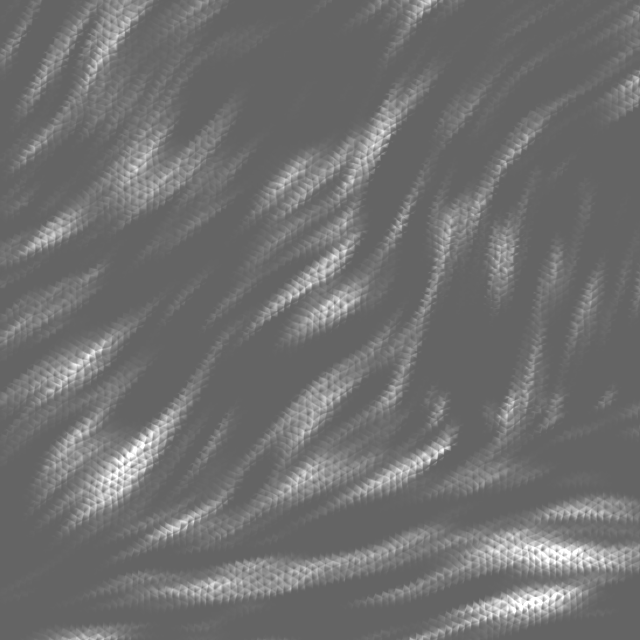
A WebGL 1 fragment shader for this texture:

```glsl
precision highp float;
// Grey sheet with soft bright streaks that follow a turning grain, broken into a fine zigzag weave.

uniform vec2 u_resolution;

const float BASE_GREY = 0.393;
const float GLOW_GAIN = 0.053;              // brightness of the streaks
const float GLOW_START = -0.4;              // streak level where the glow begins
const vec2 STREAK_FREQ = vec2(4.3, 19.0);   // along, across the grain
const vec2 STRAND_FREQ = vec2(5.0, 52.0);
const float PATCH_FREQ = 3.2;
const vec3 LAYER_MIX = vec3(0.8, 0.42, 0.42); // streak, strand, patch
const float MAIN_ANGLE = 0.78;
const float SHALLOW_TURN = 0.5;             // flatter grain along the bottom
const float STEEP_TURN = 0.62;              // upright grain at the right
const float ANGLE_WANDER = 0.45;
const float BEND = 0.06;
const float WEAVE_FREQ = 92.0;
const float WEAVE_CONTRAST = 0.62;
const float WEAVE_SHIFT = 0.006;
const float NOISE_DEVIATION = 0.23;         // typical spread of raw gradient noise
const int DIRECTIONS = 12;
const float PI = 3.14159265;

vec2 gradientAt(vec2 cell) {
  float h = fract(sin(dot(cell, vec2(127.1, 311.7))) * 43758.545);
  return vec2(cos(2.0 * PI * h), sin(2.0 * PI * h));
}

// Gradient noise scaled to about unit deviation
float gradientNoise(vec2 p) {
  vec2 i = floor(p);
  vec2 f = p - i;
  vec2 w = f * f * f * (f * (f * 6.0 - 15.0) + 10.0);
  vec2 e = vec2(1.0, 0.0);
  float low = mix(dot(gradientAt(i), f), dot(gradientAt(i + e), f - e), w.x);
  float high = mix(dot(gradientAt(i + e.yx), f - e.yx),
                   dot(gradientAt(i + 1.0), f - 1.0), w.x);
  return mix(low, high, w.y) / NOISE_DEVIATION;
}

// Local direction of the grain
float grainAngle(vec2 p) {
  float bottom = 1.0 - smoothstep(-0.06, 0.12, p.y - 0.06 - 0.25 * p.x);
  float right = smoothstep(0.5, 0.85, p.x)
              * smoothstep(0.28, 0.42, p.y) * (1.0 - smoothstep(0.62, 0.8, p.y));
  float wander = gradientNoise(p * 2.6 + 41.0) * NOISE_DEVIATION;
  return MAIN_ANGLE - SHALLOW_TURN * bottom + STEEP_TURN * right + ANGLE_WANDER * wander;
}

// Stretched noise in several fixed directions, blended by the local grain
float streakField(vec2 p) {
  float angle = grainAngle(p);
  vec2 bent = p + BEND * NOISE_DEVIATION
            * vec2(gradientNoise(p * 2.7 + 7.0), gradientNoise(p * 2.7 + 23.0));
  vec2 layers = vec2(0.0);
  float power = 0.0;
  for (int k = 0; k < DIRECTIONS; k++) {
    float a = float(k) * PI / float(DIRECTIONS);
    float aligned = cos(angle - a);
    float weight = pow(aligned * aligned, 28.0);
    if (weight > 0.005) {
      vec2 along = vec2(cos(a), sin(a));
      vec2 q = vec2(dot(bent, along), dot(bent, vec2(-along.y, along.x)));
      float seed = 17.37 * float(k) + 3.1;
      layers += weight * vec2(gradientNoise(q * STREAK_FREQ + seed),
                              gradientNoise(q * STRAND_FREQ + seed + 61.0));
      power += weight * weight;
    }
  }
  layers *= inversesqrt(power);
  return dot(LAYER_MIX, vec3(layers, gradientNoise(p * PATCH_FREQ + 11.0)));
}

// Slanted tooth from 0 to 1 with a short, soft fall
float tooth(float x) {
  float s = fract(x);
  return min(s / 0.76, (1.0 - s) / 0.24);
}

// Three tooth waves crossing at sixty degrees, centred on zero
vec3 weaveTeeth(vec2 p) {
  vec2 g = p * WEAVE_FREQ;
  g += 0.13 * vec2(gradientNoise(g * 0.35 + 5.0), gradientNoise(g * 0.35 + 19.0));
  return vec3(tooth(g.x),
              tooth(dot(g, vec2(0.5, 0.866))),
              tooth(dot(g, vec2(-0.5, 0.866)))) - 0.5;
}

void main() {
  vec2 p = gl_FragCoord.xy / u_resolution.y;
  vec3 teeth = weaveTeeth(p);

  // Ragged streak edges
  vec2 shifted = p + WEAVE_SHIFT * vec2(teeth.y - teeth.z, teeth.x);
  float level = max(streakField(shifted) - GLOW_START, 0.0);

  // Small facets inside the streaks
  float facets = dot(teeth, vec3(0.8, 0.7, 0.6))
               + 0.22 * gradientNoise(p * WEAVE_FREQ * 1.3 + 31.0);
  float weave = max(1.0 + WEAVE_CONTRAST * facets, 0.2);

  float grey = BASE_GREY + GLOW_GAIN * level * level * weave;
  gl_FragColor = vec4(vec3(min(grey, 1.0)), 1.0);
}
```
